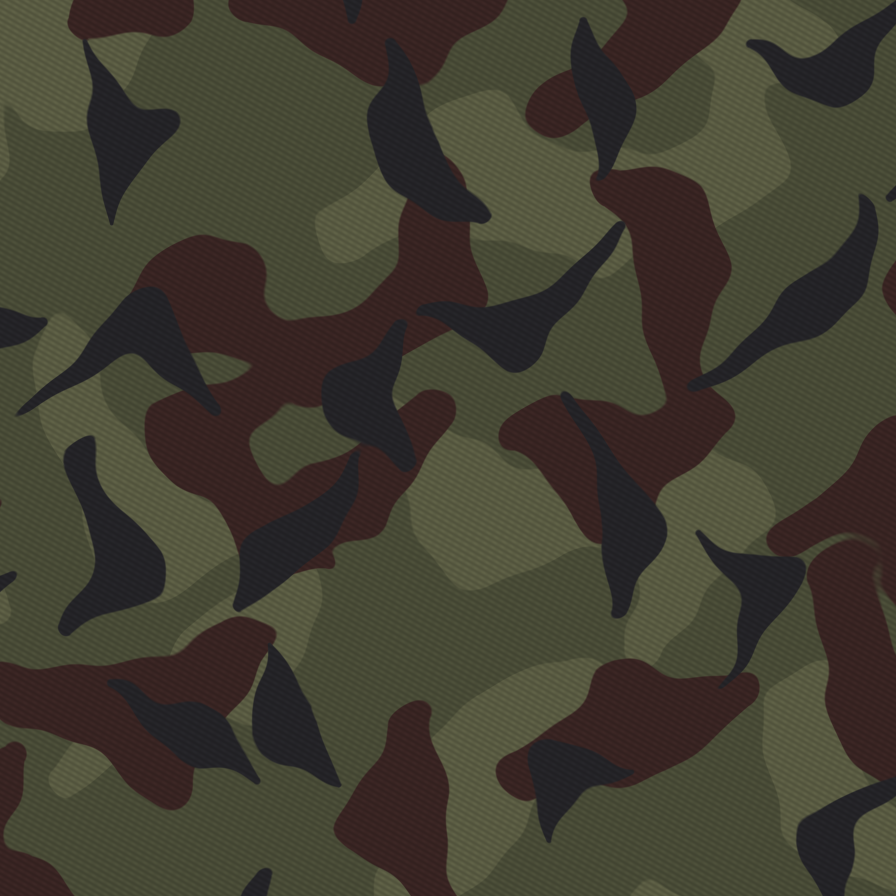
Reproduce this pattern procedurally as a WebGL 1 fragment shader.

```glsl
precision highp float;
uniform vec2 u_resolution;

#define OLIVE vec3(0.280, 0.290, 0.210)
#define LIGHT_GREEN vec3(0.345, 0.352, 0.255)
#define BROWN vec3(0.217, 0.139, 0.132)
#define BLACK vec3(0.138, 0.136, 0.150)
// Patch layers: cells per canvas, joint radius, tip radius, seed
#define LIGHT_PATCH vec4(3.0, 0.205, 0.090, 3.0)
#define BROWN_PATCH vec4(3.5, 0.190, 0.080, 17.0)
#define BLACK_PATCH vec4(4.0, 0.135, 0.025, 41.0)
#define WARP 0.020
#define FILLET 26.0
#define EDGE 0.0013
#define TWILL_COUNT 170.0
#define TWILL_DEPTH 0.085

const float TAU = 6.2832;

vec4 hash4(vec2 cell, float seed) {
  vec4 q = fract(vec4(cell.xyx, cell.y + seed) * vec4(0.1031, 0.1030, 0.0973, 0.1099) + seed * 0.137);
  q += dot(q, q.wzxy + 33.33);
  return fract((q.xxyz + q.yzzw) * q.zywx);
}

// Layered sines bend the outlines into lobes and notches
vec2 warp(vec2 p, float seed) {
  vec2 offset = vec2(0.0);
  float amplitude = WARP;
  float frequency = 15.0;
  for (int i = 0; i < 3; i++) {
    vec2 phase = seed * vec2(1.7, 2.9) + float(i) * vec2(2.1, 4.3);
    offset += amplitude * sin(frequency * (p.yx + 0.45 * p.xy * vec2(1.0, -1.0)) + phase);
    amplitude *= 0.38;
    frequency *= 2.3;
  }
  return p + offset;
}

float taperedStroke(vec2 p, vec2 tip, float jointRadius, float tipRadius) {
  float along = clamp(dot(p, tip) / dot(tip, tip), 0.0, 1.0);
  return length(p - tip * along) - mix(jointRadius, tipRadius, along);
}

// Signed distance to bent, tapered patches, one per jittered cell
float patchDistance(vec2 p, vec4 layer) {
  vec2 q = warp(p, layer.w) * layer.x;
  vec2 home = floor(q);
  float blend = 0.0;
  for (int j = -1; j <= 1; j++) {
    for (int i = -1; i <= 1; i++) {
      vec2 cell = home + vec2(float(i), float(j));
      vec4 place = hash4(cell, layer.w);
      vec4 shape = hash4(cell + 7.0, layer.w + 5.0);
      vec2 fromJoint = q - cell - mix(vec2(0.18), vec2(0.82), place.xy);
      float angle = TAU * place.z;
      float bend = mix(1.3, 2.9, place.w);
      vec2 tipA = mix(0.30, 0.58, shape.x) * vec2(cos(angle), sin(angle));
      vec2 tipB = mix(0.30, 0.58, shape.y) * vec2(cos(angle + bend), sin(angle + bend));
      float jointRadius = layer.y * mix(0.8, 1.2, shape.z);
      float tipRadius = layer.z * mix(0.4, 1.6, shape.w);
      blend += exp(-FILLET * taperedStroke(fromJoint, tipA, jointRadius, tipRadius));
      blend += exp(-FILLET * taperedStroke(fromJoint, tipB, jointRadius, tipRadius));
    }
  }
  return -log(max(blend, 1e-20)) / (FILLET * layer.x);
}

float coverage(vec2 p, vec4 layer, float softness) {
  return 1.0 - smoothstep(-softness, softness, patchDistance(p, layer));
}

// Diagonal ribs with a faint break along each thread
float twill(vec2 p) {
  float rib = sin(TAU * TWILL_COUNT * dot(p, vec2(0.5, 0.87)));
  float thread = sin(TAU * TWILL_COUNT * 0.6 * dot(p, vec2(0.94, -0.34)));
  return rib * (0.85 + 0.15 * thread) + 0.15 * thread;
}

void main() {
  float size = min(u_resolution.x, u_resolution.y);
  vec2 p = gl_FragCoord.xy / size;
  float softness = max(EDGE, 0.8 / size);

  // Printed colours, lowest layer first
  vec3 color = OLIVE;
  color = mix(color, LIGHT_GREEN, coverage(p, LIGHT_PATCH, softness));
  color = mix(color, BROWN, coverage(p, BROWN_PATCH, softness));
  color = mix(color, BLACK, coverage(p, BLACK_PATCH, softness));

  // Woven cloth, faded out where the ribs are too fine to resolve
  float resolved = smoothstep(1.5, 2.5, size / TWILL_COUNT);
  color *= 1.0 + TWILL_DEPTH * resolved * twill(p);
  gl_FragColor = vec4(color, 1.0);
}
```
